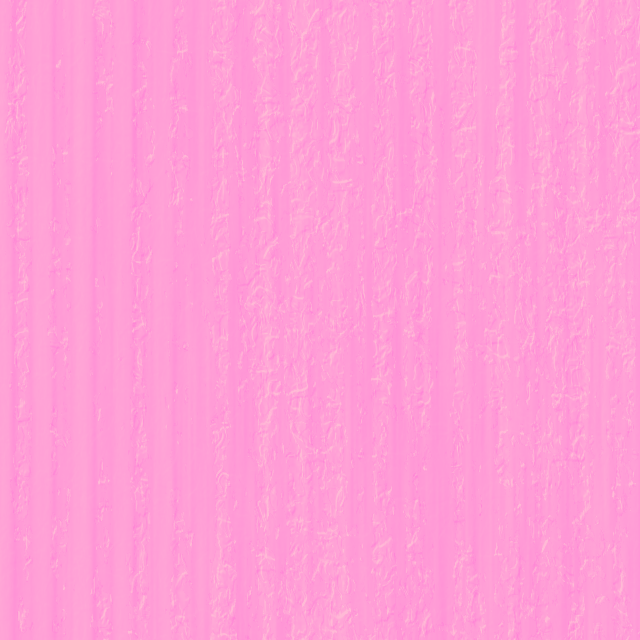
Reproduce this texture map procedurally as a WebGL 1 fragment shader.

```glsl
precision highp float;

uniform vec2 u_resolution;

const float TAU = 6.2831853;
const float RIDGE_COUNT = 15.9;
const vec3 DEEP_PINK = vec3(1.0, 0.53, 0.84);
const vec3 PALE_PINK = vec3(1.0, 0.73, 0.84);

float hash(vec2 p) {
  return fract(sin(dot(p, vec2(127.1, 311.7))) * 43758.55);
}

float noise(vec2 p) {
  vec2 cell = floor(p);
  vec2 f = fract(p);
  f = f * f * (3.0 - 2.0 * f);
  float low = mix(hash(cell), hash(cell + vec2(1.0, 0.0)), f.x);
  float high = mix(hash(cell + vec2(0.0, 1.0)), hash(cell + vec2(1.0, 1.0)), f.x);
  return mix(low, high, f.y);
}

float fbm(vec2 p) {
  float sum = 0.0;
  float weight = 0.5;
  for (int i = 0; i < 4; i++) {
    sum += weight * noise(p);
    p = mat2(1.6, 1.2, -1.2, 1.6) * p + 17.3;
    weight *= 0.5;
  }
  return sum / 0.9375;
}

// Noise drawn out along the vertical, centred on zero
float streak(vec2 p, float across, float along, float seed) {
  return noise(vec2(p.x * across + seed, p.y * along + seed)) - 0.5;
}

// Height of torn, curled flakes with steep rims
float flakeHeight(vec2 p, vec2 scale, float seed) {
  vec2 q = p * scale + seed;
  vec2 warp = vec2(noise(q * 0.6 + 3.1), noise(q * 0.6 + 9.7));
  return smoothstep(0.42, 0.58, fbm(q + 1.6 * warp));
}

// Slope of the flakes towards the light; lit rims outweigh shaded ones
float flakeRelief(vec2 p, vec2 scale, float seed, vec2 light) {
  float slope = flakeHeight(p, scale, seed) - flakeHeight(p + light, scale, seed);
  return max(slope, 0.0) + 0.6 * min(slope, 0.0);
}

// Soft vertical groove at a given phase of each ridge
float groove(float phase, float center, float width) {
  float d = (fract(phase - center + 0.5) - 0.5) / width;
  return exp(-d * d);
}

// Flaking strips between ridges: 0 is smooth, 1 is rough
float roughMask(vec2 p, float ridge, float worn) {
  float strip = mix(-0.3, 0.04, worn) - mix(0.42, 0.26, worn) * ridge;
  float jag = 1.7 * (fbm(p * vec2(120.0, 48.0)) - 0.5);
  float patches = 0.8 * (fbm(p * vec2(12.0, 4.0) + 41.0) - 0.5);
  float lines = 0.9 * streak(p, 85.0, 2.0, 23.0);
  return smoothstep(-0.07, 0.07, strip + jag + patches + lines);
}

float surfaceTone(vec2 p) {
  float worn = smoothstep(0.16, 0.42, p.x);
  float sway = 0.006 * worn * (noise(vec2(p.x * 8.0, p.y * 5.0)) - 0.5);
  float phase = (p.x + sway) * RIDGE_COUNT;
  float ridge = cos(TAU * phase);
  float rough = roughMask(p, ridge, worn);

  // Broad corrugation: clear ridges on one side, dull ones on the other
  float tone = 0.617 + 0.006 * (1.0 - worn);
  tone += mix(0.014, -0.009, worn) * ridge;
  tone -= mix(0.038, 0.007, worn) * groove(phase, 0.35, 0.07);
  tone -= mix(0.016, 0.007, worn) * groove(phase, 0.78, 0.05);

  // Long grain at several widths
  float grain = 0.026 * streak(p, 38.0, 0.8, 5.0);
  grain += 0.036 * streak(p, 105.0, 2.5, 11.0);
  grain += 0.036 * streak(p, 240.0, 9.0, 31.0);
  tone += grain * mix(0.45, 1.0, worn);

  // Peeling layer: pale body, dark border and lit rims
  tone += 0.012 * rough - 0.1 * rough * (1.0 - rough);
  float coarse = flakeRelief(p, vec2(55.0, 40.0), 13.0, vec2(0.0016, -0.0032));
  float fine = flakeRelief(p, vec2(125.0, 72.0), 57.0, vec2(0.0022, -0.0016));
  tone += (0.095 * coarse + 0.075 * fine) * mix(0.1, 1.0, rough);

  // Faint fine roughness
  tone += 0.032 * (noise(p * vec2(330.0, 190.0)) - 0.5) * mix(0.2, 1.0, rough);
  return tone;
}

void main() {
  vec2 p = gl_FragCoord.xy / u_resolution;
  float shade = (surfaceTone(p) - DEEP_PINK.g) / (PALE_PINK.g - DEEP_PINK.g);
  gl_FragColor = vec4(mix(DEEP_PINK, PALE_PINK, clamp(shade, 0.0, 1.0)), 1.0);
}
```
